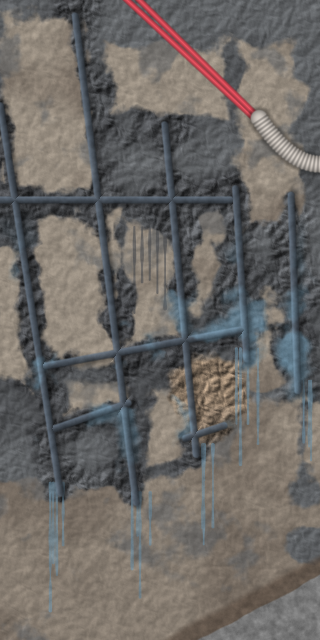
A WebGL 2 fragment shader for this texture:

```glsl
#version 300 es
precision highp float;
// Broken concrete wall with leaning rebar, slate paint, blue drips, two cables and a ribbed conduit.
uniform vec2 u_resolution;
out vec4 fragColor;
#define BAR 0.011
#define CABLE 0.0095
#define CONDUIT 0.027
#define WOBBLE 0.13
#define RELIEF 2.7
#define PALE vec3(.59, .55, .5)
#define BEIGE vec3(.46, .42, .38)
#define SLATE vec3(.37, .38, .39)
#define DARK vec3(.24, .245, .255)
#define BLUE vec3(.41, .54, .62)

// Bar ends; cross bars (start, end); bare panels (centre, half size)
const vec2 ends[5] = vec2[5](vec2(.46, 1.67), vec2(.43, 1.95), vec2(.58, 1.61), vec2(.88, 1.41), vec2(.78, 1.39));
const vec4 rail[4] = vec4[4](vec4(0, 1.375, .72, 1.375), vec4(.14, .855, .76, .97),
 vec4(.17, .66, .4, .74), vec4(.58, .63, .7, .67));
const vec4 panel[10] = vec4[10](vec4(.14, 1.69, .125, .26), vec4(.52, 1.75, .18, .11),
 vec4(.84, 1.58, .09, .29), vec4(.235, 1.1, .12, .22), vec4(.475, 1.11, .07, .19),
 vec4(.02, 1, .055, .2), vec4(.645, 1.2, .04, .15), vec4(.815, .96, .05, .16),
 vec4(.3, .755, .08, .035), vec4(.53, .67, .05, .11));

float hash(vec2 p) {
 vec3 q = fract(p.xyx * .1031);
 q += dot(q, q.yzx + 33.33);
 return fract((q.x + q.y) * q.z);
}
float noise(vec2 p) {
 vec2 i = floor(p), f = p - i, e = vec2(1, 0);
 f *= f * (3. - 2. * f);
 return mix(mix(hash(i), hash(i + e), f.x), mix(hash(i + e.yx), hash(i + 1.), f.x), f.y);
}
float fbm(vec2 p) {
 float sum = 0.;
 for (float amp = .52; amp > .03; amp *= .5) {
  sum += amp * noise(p);
  p = mat2(1.6, 1.2, -1.2, 1.6) * p + 7.3;
 }
 return sum;
}
// Rough surface with scattered stones
float height(vec2 p) {
 vec2 q = p * 34. + 2. * fbm(p * 20.);
 float best = 1.;
 for (int k = 0; k < 9; k++) {
  vec2 c = floor(q) + vec2(k % 3 - 1, k / 3 - 1);
  best = min(best, length(c + vec2(hash(c), hash(c + 41.)) - q));
 }
 return fbm(p * 17.) - .35 * best;
}
float segment(vec2 p, vec2 a, vec2 b) {
 vec2 d = b - a;
 return length(p - a - d * clamp(dot(p - a, d) / dot(d, d), 0., 1.));
}
float cover(float d, float soft) { return smoothstep(soft, -soft, d); }
float barX(float i, float y) {
 float t = y - 1.375;
 return .047 - .155 * t + (.275 + .03 * t) * i - .0148 * i * i;
}
float drip(vec2 p, float x, float top, float len) {
 return cover(segment(p, vec2(x, top), vec2(x, top - len)) - .002 - .004 * noise(p * 25.), .002);
}
vec2 curve(float x) { return vec2(x, 1.487 + 3.96 * (1. - x) * (1. - x)); }

void main() {
 vec2 p = gl_FragCoord.xy / u_resolution * vec2(1, 2);
 float aa = 1.2 / u_resolution.x, grain = fbm(p * 55.), ragged = fbm(p * 10.) - .5, broad = fbm(p * 4. + 3.);

 // Nearest bar, its lit side, and drips
 float bar = 9., side = 0., blueRun = 0., greyRun = 0.;
 for (int i = 0; i < 5; i++) {
  float k = float(i), low = ends[i].x, off = p.x - barX(k, p.y);
  float d = length(vec2(off, max(0., max(p.y - ends[i].y, low - p.y))));
  if (d < bar) { bar = d; side = off; }
  for (float j = 0.; j < 4.; j++) {
   float x = barX(k, low) + (hash(vec2(k * 7. + j, 5)) - .4) * .09;
   float run = drip(p, x, low + .03, .08 + .32 * hash(vec2(j, k + 9.)));
   blueRun = max(blueRun, run);
  }
  greyRun = max(greyRun, drip(p, .42 + .024 * k, 1.29, .12 + .2 * hash(vec2(k, 3))));
 }
 for (int i = 0; i < 4; i++) {
  vec4 c = rail[i];
  float d = segment(p, c.xy, c.zw);
  if (d < bar) { bar = d; side = mix(c.y, c.w, (p.x - c.x) / (c.z - c.x)) - p.y; }
 }

 // Bare panels and lower wall, cut by paint
 float bare = .5 + .24 * smoothstep(.5, .8, p.x) - p.y;
 for (int i = 0; i < 10; i++) {
  vec2 q = abs(p - panel[i].xy) - panel[i].zw;
  bare = max(bare, -max(q.x, q.y));
 }
 bare = min(min(bare, bar - .028), segment(p, vec2(.95, .8), vec2(.945, .45)) - .025);
 bare = min(bare, min(length(p - vec2(.945, .45)) - .055, length(p - vec2(.98, .28)) - .07));
 float paint = cover(bare + ragged * WOBBLE, .012);
 float rubble = cover(length(p - vec2(.66, .76)) - .125 + ragged * .13, .02);

 // Concrete, stains and paint, with relief lit from the upper left
 float upper = smoothstep(.35, .8, p.y), deep = cover(bar + ragged * .2 - .075, .055);
 vec3 color = mix(BEIGE, PALE, smoothstep(.35, .62, broad + .1 * upper) * (.5 + .5 * upper));
 color = mix(color, SLATE, .6 * smoothstep(.58, .68, fbm(p * 6. + 20.))) * (.88 + .24 * grain);
 vec3 coat = mix(SLATE, DARK, clamp(.75 * deep + 1.4 * (broad - .42), 0., 1.));
 color = mix(color, coat, paint * (1. - .85 * rubble));
 color = mix(color, vec3(.5, .42, .34), .7 * rubble);
 color = mix(color, DARK * 1.25, .65 * greyRun);
 float rough = max(max(deep * paint, rubble), .16 + .2 * paint);
 color *= clamp(1. + RELIEF * rough * (height(p) - height(p + vec2(-.006, .007))), .35, 1.6);

 // Blue wash and round bars
 float wash = cover(bar + ragged * .12 - .035, .025) * smoothstep(.49, .6, fbm(p * 6. + 11.));
 wash *= upper * smoothstep(1.4, .9, p.y);
 color = mix(color, BLUE * (.8 + .4 * grain), max(.8 * wash, .6 * blueRun));
 color *= 1. - .35 * cover(abs(side - .012) - .017, .013) * cover(bar - .022, .013);
 vec3 steel = mix(SLATE * vec3(.83, .91, 1), BLUE, .55 * wash) * (.8 - .4 * side / BAR + .3 * grain);
 color = mix(color, steel, .9 * cover(bar - BAR, aa));

 // Skirting and floor
 float ground = (p.x - .625) * .53 - p.y + ragged * .02, dirt = .75 + .5 * grain;
 color = mix(color, vec3(.34, .29, .25) * dirt, .75 * cover(-ground - .06, .015));
 color = mix(color, vec3(.47) * dirt, cover(-ground, .004));

 // Two cables
 for (float k = 0.; k < 2.; k++) {
  float d = segment(p, vec2(.375 + .04 * k, 2.02), vec2(.8, 1.625) + .008 * k);
  color = mix(color, vec3(.83, .29, .34) * (1.12 - .45 * d / CABLE), cover(d - CABLE, aa));
 }

 // Ribbed conduit, ribs spaced along its curve
 float x = p.x, m = 0.;
 for (int i = 0; i < 4; i++) {
  x = clamp(x, .81, 1.1);
  m = -7.92 * (1. - x);
  vec2 gap = p - curve(x);
  x += (gap.x + gap.y * m) / (1. + m * m);
 }
 x = clamp(x, .81, 1.1);
 float tube = length(p - curve(x)) / CONDUIT, rib = .5 + .5 * cos(32. * (m * sqrt(1. + m * m) + asinh(m)));
 color *= 1. - .3 * cover(tube - 1.3, .3);
 vec3 plastic = vec3(.8, .77, .74) * (.72 + .28 * rib) * (1.05 - .4 * tube * tube);
 fragColor = vec4(mix(color, plastic, cover(tube - .95 - .05 * rib, aa / CONDUIT)), 1);
}
```
